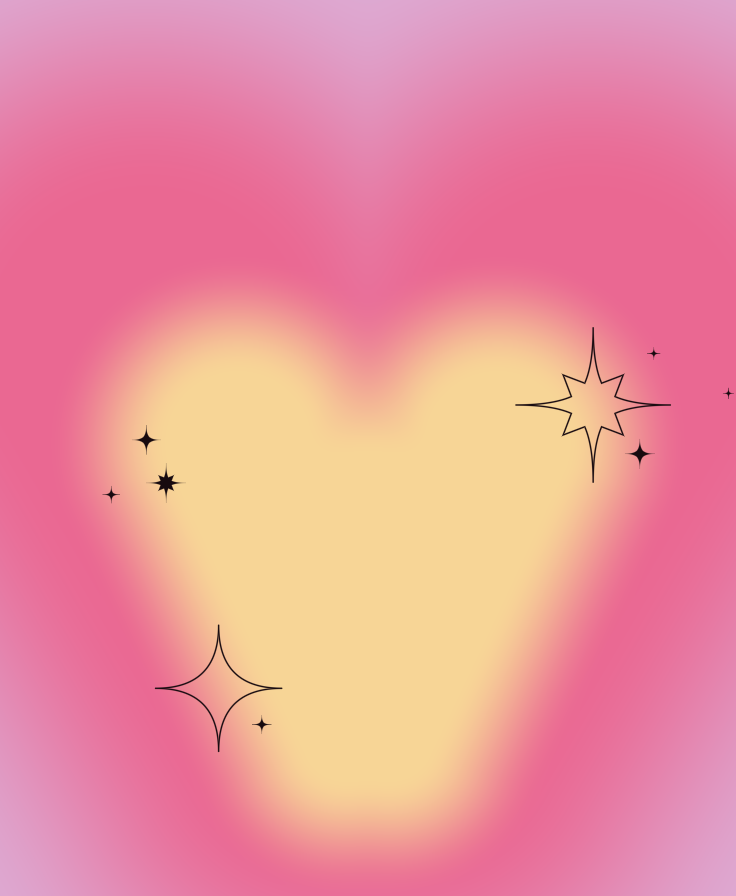
Write a Shadertoy shader that draws this background.

```glsl
#define BUTTER vec3(0.970, 0.835, 0.590)
#define PINK vec3(0.918, 0.408, 0.573)
#define LILAC vec3(0.867, 0.665, 0.825)
#define INK vec3(0.09, 0.04, 0.06)
#define HEART_BLUR vec2(-0.065, 0.072)
#define GLOW_RANGE vec2(0.026, 0.339)
#define CREASE 0.018
#define STROKE 0.0008
#define STAR_COUNT 9

// Star centre, arm length, kind: 0 solid, 1 solid eight-point,
// 2 outline, 3 outline eight-point
const vec4 STARS[STAR_COUNT] = vec4[](
    vec4( 0.2513, 0.5480, 0.0860, 3.0),
    vec4(-0.1667, 0.2318, 0.0703, 2.0),
    vec4(-0.2253, 0.4610, 0.0220, 1.0),
    vec4(-0.2474, 0.5090, 0.0160, 0.0),
    vec4(-0.2865, 0.4480, 0.0095, 0.0),
    vec4( 0.3034, 0.4935, 0.0165, 0.0),
    vec4( 0.3190, 0.6055, 0.0070, 0.0),
    vec4( 0.4023, 0.5610, 0.0060, 0.0),
    vec4(-0.1185, 0.1914, 0.0105, 0.0));

float smoothMin(float a, float b, float k) {
    float h = max(k - abs(a - b), 0.0) / k;
    return min(a, b) - 0.25 * k * h * h;
}

// Capsule whose radius changes from one end to the other
float taperedCapsule(vec2 p, vec2 a, float ra, vec2 b, float rb) {
    vec2 axis = b - a;
    float h = clamp(dot(p - a, axis) / dot(axis, axis), 0.0, 1.0);
    return length(p - a - axis * h) - mix(ra, rb, h);
}

// Fold the plane so that all four arms share one wedge
vec2 foldArms(vec2 p) {
    p = abs(p);
    return vec2(min(p.x, p.y), max(p.x, p.y));
}

// Four concave arms
float sparkle(vec2 p, float arm, float width) {
    vec2 q = foldArms(p);
    if (q.y > arm) return length(q - vec2(0.0, arm));
    float root = sqrt(max(q.y / arm, 0.1));
    float taper = 1.0 - root;
    float slope = width * taper / root;
    return (q.x - width * arm * taper * taper) / sqrt(1.0 + slope * slope);
}

// Four short straight spikes on the diagonals
float diagonalSpikes(vec2 p, float reach) {
    vec2 q = foldArms(vec2(p.x + p.y, p.y - p.x) * 0.70711);
    return dot(q - vec2(0.0, reach), normalize(vec2(1.0, 0.45)));
}

vec3 background(vec2 p) {
    // Mirrored halves with a softened crease
    vec2 m = vec2(sqrt(p.x * p.x + CREASE * CREASE), p.y);

    // Wide pink halo fading to lilac
    float halo = taperedCapsule(m, vec2(0.247, 0.609), 0.143, vec2(0.039, 0.199), 0.115);
    vec3 color = mix(PINK, LILAC, smoothstep(GLOW_RANGE.x, GLOW_RANGE.y, halo));

    // Blurred heart: two lobes and a round body
    float lobes = taperedCapsule(m, vec2(0.146, 0.505), 0.141, vec2(0.029, 0.173), 0.106);
    float body = length(p - vec2(0.0, 0.375)) - 0.182;
    float heart = smoothMin(lobes, body, 0.04);
    return mix(BUTTER, color, smoothstep(HEART_BLUR.x, HEART_BLUR.y, heart));
}

void mainImage(out vec4 fragColor, in vec2 fragCoord) {
    vec2 p = vec2(fragCoord.x - 0.5 * iResolution.x, fragCoord.y) / iResolution.y;
    float soft = 0.75 / iResolution.y;
    vec3 color = background(p);

    // Ink stars
    for (int i = 0; i < STAR_COUNT; i++) {
        vec4 star = STARS[i];
        vec2 local = p - star.xy;
        bool outlined = star.w > 1.5;
        bool eightPoint = mod(star.w, 2.0) > 0.5;
        float width = eightPoint ? 0.5 : (outlined ? 1.0 : 0.7);
        float d = sparkle(local, star.z, width);
        if (eightPoint) d = min(d, diagonalSpikes(local, 0.55 * star.z));
        if (outlined) d = abs(d) - STROKE;
        color = mix(color, INK, 1.0 - smoothstep(-soft, soft, d));
    }
    fragColor = vec4(color, 1.0);
}
```
